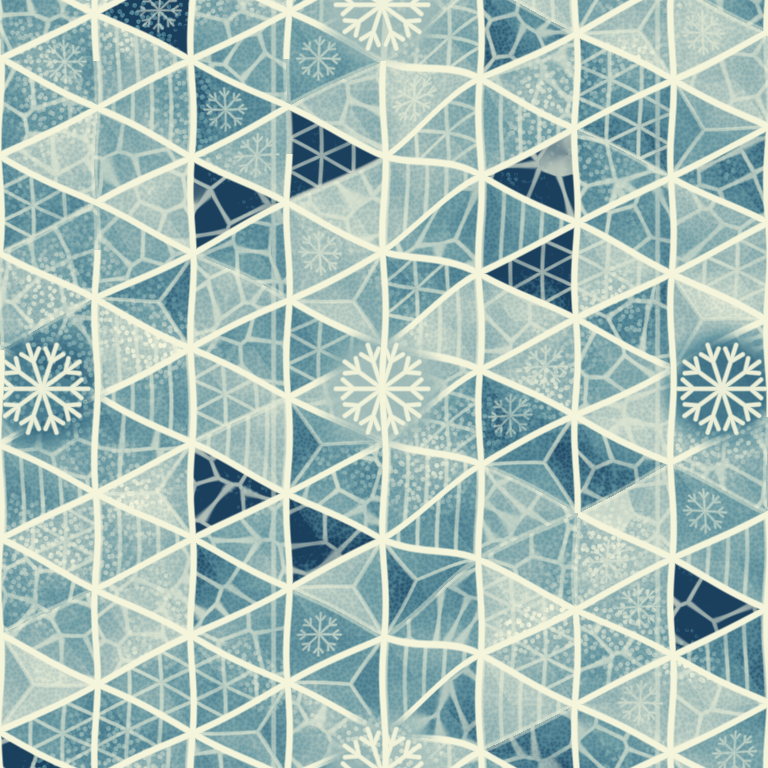
Give the GLSL for this pattern, as a three.js fragment shader.

```glsl
// Frosted triangle lattice, eight columns by eight rows, with etched facets, cracks and snowflakes.
varying vec2 vUv;

const float CELLS = 8.0;
const float SOFT = 0.013;
const float LATTICE_HALF = 0.034;
const float ETCH_HALF = 0.021;
const vec3 NAVY = vec3(0.10, 0.25, 0.37);
const vec3 BLUE = vec3(0.29, 0.49, 0.56);
const vec3 TEAL = vec3(0.44, 0.62, 0.65);
const vec3 SAGE = vec3(0.62, 0.73, 0.72);
const vec3 PALE = vec3(0.78, 0.84, 0.79);
const vec3 CREAM = vec3(0.96, 0.96, 0.86);

float hash(vec2 p) {
  return fract(sin(dot(p, vec2(127.1, 311.7))) * 43758.55);
}

float stroke(float dist, float halfWidth) {
  return 1.0 - smoothstep(halfWidth - SOFT, halfWidth + SOFT, dist);
}

// Nearest and second nearest distances to jittered cell points.
vec2 cellular(vec2 p) {
  vec2 base = floor(p), nearest = vec2(9.0);
  for (int j = -1; j <= 1; j++)
    for (int i = -1; i <= 1; i++) {
      vec2 cell = base + vec2(float(i), float(j));
      float d = length(cell + vec2(hash(cell), hash(cell + 41.3)) - p);
      nearest = d < nearest.x ? vec2(d, nearest.x) : vec2(nearest.x, min(nearest.y, d));
    }
  return nearest;
}

// Layered sines, roughly -1 to 1.
float waves(vec2 p) {
  float sum = 0.0, gain = 0.5;
  for (int i = 0; i < 4; i++) {
    sum += gain * sin(p.x + 1.7 * sin(p.y)) * cos(p.y * 0.9 + sin(p.x * 0.7));
    p = mat2(1.5, 1.2, -1.2, 1.5) * p + 2.3;
    gain *= 0.6;
  }
  return sum;
}

float segment(vec2 p, vec2 a, vec2 b) {
  vec2 ab = b - a;
  return length(p - a - ab * clamp(dot(p - a, ab) / dot(ab, ab), 0.0, 1.0));
}

// Distance to a branched star folded onto one arm.
float snowflake(vec2 p, float radius, float arms) {
  float sector = 6.28318 / arms;
  float angle = mod(atan(p.y, p.x + 0.00001) + 0.5 * sector, sector) - 0.5 * sector;
  vec2 q = length(p) * vec2(cos(angle), abs(sin(angle)));
  float spine = segment(q, vec2(0.0), vec2(radius, 0.0));
  return min(spine, segment(q, vec2(0.62, 0.0) * radius, vec2(0.85, 0.2) * radius));
}

// One family of lattice lines, with some segments worn thin.
float latticeInk(float coord, float scale, float along, float seed) {
  float line = floor(coord + 0.5);
  float wear = mix(0.45, 1.0, step(0.12, hash(vec2(line + seed, floor(along)))));
  return stroke(abs(coord - line) * scale, LATTICE_HALF) * wear;
}

// Etching inside one triangle; sorted holds its low, middle and high barycentric weights.
float etching(float kind, vec2 p, vec3 bary, vec3 sorted, vec2 id) {
  if (kind < 1.0) return stroke((sorted.y - sorted.x) / 1.8, ETCH_HALF);
  if (kind < 2.0) {
    vec3 grid = abs(fract(bary * 3.0 + 0.5) - 0.5) / 3.0;
    return stroke(min(grid.x, min(grid.y, grid.z)), ETCH_HALF);
  }
  if (kind < 3.0) return stroke(abs(fract(p.x * 5.0) - 0.5) / 5.0, ETCH_HALF);
  if (kind < 4.0) return stroke(snowflake(p, 0.22, 8.0), 0.012);
  vec2 f = cellular(p * 2.6 + id * 17.0);
  return stroke((f.y - f.x) * 0.2, ETCH_HALF);
}

vec3 frostRamp(float tone) {
  vec3 color = mix(NAVY, BLUE, clamp(tone, 0.0, 1.0));
  color = mix(color, TEAL, clamp(tone - 1.0, 0.0, 1.0));
  color = mix(color, SAGE, clamp(tone - 2.0, 0.0, 1.0));
  color = mix(color, PALE, clamp(tone - 3.0, 0.0, 1.0));
  return mix(color, CREAM, clamp(tone - 4.0, 0.0, 1.0));
}

void main() {
  vec2 p = vUv * CELLS;
  vec2 q = p + 0.018 * vec2(sin(p.y * 4.1 + p.x), sin(p.x * 3.7 - p.y));
  q.y -= 0.375 + 0.29 * smoothstep(3.9, 5.0, p.x);

  // Triangle identity, barycentric weights and centre
  vec2 skew = vec2(q.x, q.y - 0.5 * q.x);
  vec2 cell = floor(skew), f = skew - cell;
  float upper = step(1.0, f.x + f.y);
  vec2 w = mix(f, 1.0 - f, upper);
  vec3 bary = vec3(w, 1.0 - w.x - w.y);
  float low = min(bary.x, min(bary.y, bary.z)), high = max(bary.x, max(bary.y, bary.z));
  vec3 sorted = vec3(low, 1.0 - low - high, high);
  vec2 id = cell + vec2(0.37, 0.71) * upper;
  vec2 centre = cell + mix(vec2(1.0), vec2(2.0), upper) / 3.0;
  vec2 local = q - vec2(centre.x, centre.y + 0.5 * centre.x);

  // Painted fill with facets, mottling and frost grain
  float shade = hash(id + 3.1), kind = floor(hash(id + 8.6) * 7.0);
  float facet = bary.x == low ? -0.4 : (bary.y == low ? 0.0 : 0.4);
  float tone = 0.75 + 2.9 * shade - 1.3 * step(shade, 0.08) + facet * (kind < 1.0 ? 1.3 : 0.5);
  tone += 0.8 * waves(p * 1.9) + 0.5 * exp(-0.35 * dot(p - 4.0, p - 4.0));
  tone += 0.8 * (cellular(vUv * 190.0).x - 0.45);
  float frostPatch = smoothstep(-0.1, 0.6, waves(p * 1.3 + 5.0));
  float specks = (1.0 - smoothstep(0.2, 0.45, cellular(vUv * 105.0).x)) * frostPatch;

  // Large stars across the middle, with dark halos at both sides
  float starInk = 0.0, clearing = 0.0;
  for (int i = 0; i < 3; i++) {
    float period = i == 1 ? 4.0 : 8.0;
    vec2 d = p - vec2(0.44 + 3.54 * float(i), 3.95);
    d.y = mod(d.y + 0.5 * period, period) - 0.5 * period;
    float halo = 1.0 - smoothstep(0.4, 0.75, length(d));
    starInk = max(starInk, stroke(snowflake(d, 0.48, 10.0), 0.024));
    clearing = max(clearing, halo);
    tone = mix(tone, i == 1 ? 3.1 : 0.35, halo * 0.8);
  }

  // Etched lines, paired uprights and lattice
  float etch = etching(kind, local, bary, sorted, id) * (1.0 - clearing);
  float upright = stroke(abs(mod(p.x, 4.0) - 2.85), 0.025);
  float diagonals = max(latticeInk(skew.y, 0.894, q.x, 5.0),
                        latticeInk(skew.x + skew.y, 0.894, q.x, 23.0));
  float lattice = max(latticeInk(q.x, 1.0, q.y, 61.0), diagonals * (1.0 - clearing));
  vec3 color = frostRamp(tone + 1.3 * specks);
  color = mix(color, mix(PALE, CREAM, 0.6), max(etch * (0.65 + 0.2 * waves(p * 3.0)), upright * 0.55));
  color = mix(color, CREAM, max(lattice, starInk * 0.95));
  gl_FragColor = vec4(color, 1.0);
}
```
